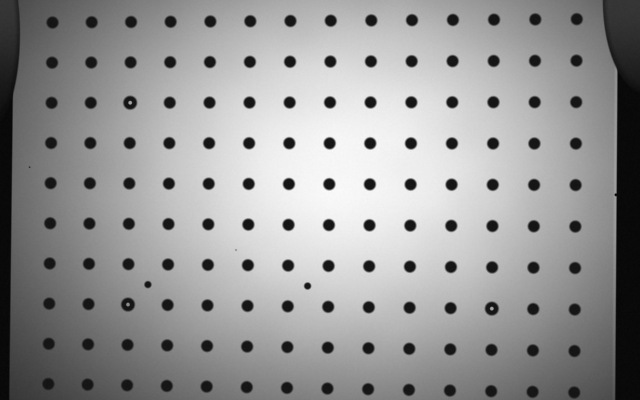
Give the GLSL for this pattern, as a Shadertoy shader.

```glsl
// Lengths are in hundredths of the canvas height, y pointing down
const vec2 LAST_DOT = vec2(13.0, 9.0);       // 14 columns, 10 rows
const vec2 FIRST_CENTRE = vec2(13.13, 5.63);
const vec2 PITCH = vec2(9.77, 10.04);
const vec2 SKEW = vec2(-0.1167, -0.0646);    // drift per row, per column
const vec2 FAN = vec2(0.0035, 0.0254);       // pitch growth across the grid
const float COLUMN_STRETCH = 0.024;
const float DOT_RADIUS = 1.46;
const float RING_RADIUS = 1.68;
const float HOLE_RADIUS = 0.46;
const float STRAY_RADIUS = 0.85;
const float DOT_BLUR = 0.36;
const float EDGE_BLUR = 0.25;
const vec2 LIGHT_CENTRE = vec2(86.5, 42.7);
const vec2 LIGHT_RADII = vec2(90.0, 71.0);
const float LIGHT_PEAK = 0.97;
const float INK = 0.085;
const float BACKDROP = 0.035;
const float GRAIN = 0.014;
const float SMUDGE = 0.025;

float hash(vec2 p) {
    vec3 q = fract(p.xyx * 0.1031);
    q += dot(q, q.yzx + 33.33);
    return fract((q.x + q.y) * q.z);
}

float valueNoise(vec2 p) {
    vec2 cell = floor(p), f = fract(p);
    f = f * f * (3.0 - 2.0 * f);
    float a = mix(hash(cell), hash(cell + vec2(1, 0)), f.x);
    float b = mix(hash(cell + vec2(0, 1)), hash(cell + vec2(1, 1)), f.x);
    return mix(a, b, f.y);
}

// Coverage of a shape from its signed distance
float cover(float d, float blur) {
    float w = max(blur, 70.0 / iResolution.y);
    return 1.0 - smoothstep(-w, w, d);
}

float disc(vec2 p, vec2 centre, float radius, float blur) {
    return cover(length(p - centre) - radius, blur);
}

float ellipse(vec2 p, vec2 centre, vec2 radii) {
    return (length((p - centre) / radii) - 1.0) * min(radii.x, radii.y);
}

// Centre of a grid dot under slight perspective
vec2 dotCentre(vec2 g) {
    vec2 c = FIRST_CENTRE + PITCH * g + SKEW * g.yx + FAN * g.x * g.y;
    c.x += COLUMN_STRETCH * g.x * g.x;
    return c;
}

// Invert the perspective and pick the nearest dot
vec2 nearestDot(vec2 p) {
    vec2 g = (p - FIRST_CENTRE) / PITCH;
    for (int i = 0; i < 4; i++) g += (p - dotCentre(g)) / PITCH;
    return clamp(round(g), vec2(0.0), LAST_DOT);
}

bool isRing(vec2 id) {
    return id == vec2(2, 2) || id == vec2(2, 7) || id == vec2(11, 7);
}

float plateLight(vec2 p) {
    vec2 q = (p - LIGHT_CENTRE) / LIGHT_RADII;
    float light = LIGHT_PEAK * exp(-dot(q, q));
    return light * (1.0 + SMUDGE * (valueNoise(p * 0.12) - 0.5));
}

void mainImage(out vec4 fragColor, in vec2 fragCoord) {
    vec2 p = vec2(fragCoord.x, iResolution.y - fragCoord.y) * 100.0 / iResolution.y;
    float plate = plateLight(p);
    float shade = plate;

    // Dot grid, with a few hollow dots
    vec2 id = nearestDot(p);
    vec2 centre = dotCentre(id);
    bool ring = isRing(id);
    shade = mix(shade, INK, disc(p, centre, ring ? RING_RADIUS : DOT_RADIUS, DOT_BLUR));
    if (ring) shade = mix(shade, plate, disc(p, centre, HOLE_RADIUS, 0.2));

    // Stray dots and specks of dirt
    float stray = max(disc(p, vec2(36.98, 71.15), STRAY_RADIUS, 0.3),
                      disc(p, vec2(76.9, 71.5), STRAY_RADIUS, 0.3));
    shade = mix(shade, INK, stray);
    shade = mix(shade, 0.1, 0.8 * disc(p, vec2(7.4, 41.8), 0.2, 0.15));
    shade *= 1.0 - 0.3 * disc(p, vec2(59.0, 62.5), 0.25, 0.2);

    // Plate sides with a lit right rim and a nick
    float left = 3.5 - 0.012 * p.y;
    float right = 154.5 - 0.007 * p.y;
    shade *= 1.0 + 0.12 * smoothstep(right - 1.0, right - 0.4, p.x);
    float outside = max(left - p.x, p.x - right);
    shade = mix(BACKDROP, shade, cover(outside, EDGE_BLUR));
    shade = mix(shade, BACKDROP, disc(p, vec2(154.0, 48.7), 0.35, 0.2));

    // Rounded grips at the top corners
    float grip = min(ellipse(p, vec2(-2.1, 8.3), vec2(7.1, 23.0)),
                     ellipse(p, vec2(161.5, 0.0), vec2(10.8, 23.3)));
    float gripShade = mix(0.21, 0.07, smoothstep(0.0, 30.0, p.y));
    gripShade *= 0.65 + 0.35 * smoothstep(0.0, 1.5, -grip);
    shade = mix(shade, gripShade, cover(grip, EDGE_BLUR));

    shade += GRAIN * (valueNoise(p * 3.2) - 0.5);
    fragColor = vec4(vec3(clamp(shade, 0.0, 1.0)), 1.0);
}
```
